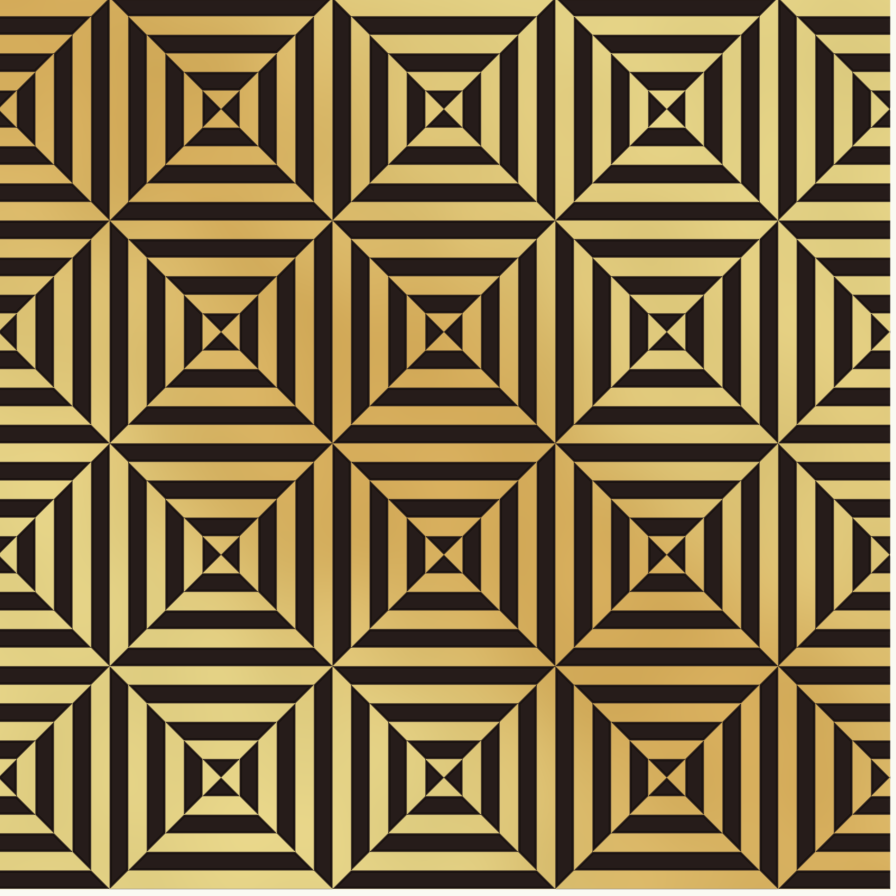
Write a WebGL 1 fragment shader that draws this pattern.

```glsl
precision highp float;

uniform vec2 u_resolution;

const float PITCH = 0.2487;                  // side of one tile
const vec2 GRID_ORIGIN = vec2(0.1224, 0.0078);
const float BANDS = 6.0;                     // bands from tile centre to rim
const vec2 MARGIN = vec2(0.9935, 0.0078);    // right and bottom paper edges

const vec3 INK = vec3(0.15, 0.11, 0.10);
const vec3 OUTLINE = vec3(0.07, 0.05, 0.04);
const vec3 DEEP_GOLD = vec3(0.83, 0.67, 0.35);
const vec3 PALE_GOLD = vec3(0.89, 0.82, 0.52);
const vec3 PAPER = vec3(0.98, 0.98, 0.95);

vec2 gradientAt(vec2 cell) {
  float h = fract(sin(dot(cell, vec2(127.1, 311.7))) * 43758.5);
  return vec2(cos(6.2832 * h), sin(6.2832 * h));
}

float gradientNoise(vec2 p) {
  vec2 i = floor(p);
  vec2 f = p - i;
  vec2 w = f * f * f * (f * (f * 6.0 - 15.0) + 10.0);
  vec2 e = vec2(1.0, 0.0);
  float low = mix(dot(gradientAt(i), f),
                  dot(gradientAt(i + e.xy), f - e.xy), w.x);
  float high = mix(dot(gradientAt(i + e.yx), f - e.yx),
                   dot(gradientAt(i + e.xx), f - e.xx), w.x);
  return mix(low, high, w.y);
}

// Distance to the nearest band edge: positive in even bands, negative in odd
float bandDistance(float d, float width) {
  float u = d / width;
  float parity = 1.0 - 2.0 * mod(floor(u), 2.0);
  return parity * (0.5 - abs(fract(u) - 0.5)) * width;
}

// Signed distance to a tile's bands, which swap colour across its diagonals;
// the result is positive on gold
float tileDistance(vec2 q, float pitch, float bands) {
  vec2 cell = floor(q);
  vec2 a = abs(q - cell - 0.5) * pitch;
  float band = bandDistance(max(a.x, a.y), 0.5 * pitch / bands);
  float diagonal = (a.y - a.x) * 0.7071;
  float checker = 2.0 * mod(cell.x + cell.y, 2.0) - 1.0;
  return checker * sign(band) * sign(diagonal) * min(abs(band), abs(diagonal));
}

// Metallic sheen, deepest along the falling diagonal
vec3 goldSheen(vec2 p) {
  float across = abs(p.x + p.y - 1.0);
  float light = smoothstep(0.0, 0.6, across + 0.25 * gradientNoise(p * 3.5));
  float shimmer = 0.04 * gradientNoise(p * vec2(9.0, 7.0) + 20.0);
  return mix(DEEP_GOLD, PALE_GOLD, light) + shimmer;
}

void main() {
  vec2 p = gl_FragCoord.xy / u_resolution;
  float pixel = 1.0 / min(u_resolution.x, u_resolution.y);
  float soft = max(0.75 * pixel, 0.0011);

  float d = tileDistance((p - GRID_ORIGIN) / PITCH, PITCH, BANDS);

  // Dark bands with a faint outline just inside their edges
  float outline = 1.0 - smoothstep(0.0, 0.0015, abs(d + 0.002));
  vec3 color = mix(INK, OUTLINE, 0.6 * outline);
  color = mix(color, goldSheen(p), smoothstep(-soft, soft, d));

  // Paper margin
  float margin = max(p.x - MARGIN.x, MARGIN.y - p.y);
  color = mix(color, PAPER, smoothstep(-pixel, pixel, margin));

  gl_FragColor = vec4(color, 1.0);
}
```
